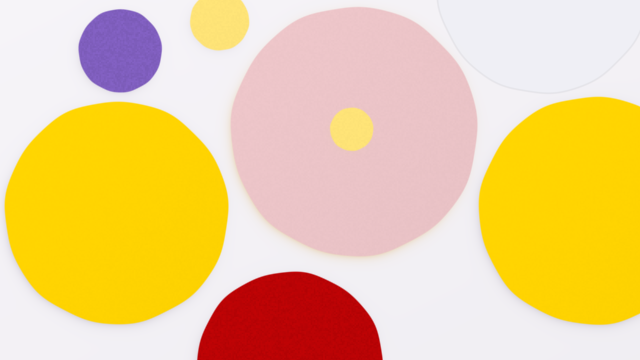
Write a Shadertoy shader that draws this background.

```glsl
// Hand-cut paper discs in yellow, pink, purple and red lying on a white sheet.

#define SHEET       vec3(0.953, 0.945, 0.962)
#define PINK        vec3(0.922, 0.768, 0.782)
#define YELLOW      vec3(1.000, 0.830, 0.005)
#define PALE_YELLOW vec3(0.995, 0.890, 0.465)
#define PURPLE      vec3(0.500, 0.370, 0.745)
#define RED         vec3(0.725, 0.010, 0.018)
#define WARM_SHADE  vec3(0.900, 0.800, 0.640)
#define COOL_SHADE  vec3(0.790, 0.770, 0.810)
#define SHADOW_SIZE 0.011
#define CUT_WOBBLE  0.0016
#define GRAIN_SCALE 230.0

float hash(vec2 p) {
    vec3 q = fract(vec3(p.xyx) * 0.1031);
    q += dot(q, q.yzx + 33.33);
    return fract((q.x + q.y) * q.z);
}

float valueNoise(vec2 p) {
    vec2 cell = floor(p), f = fract(p);
    f = f * f * (3.0 - 2.0 * f);
    float low  = mix(hash(cell), hash(cell + vec2(1, 0)), f.x);
    float high = mix(hash(cell + vec2(0, 1)), hash(cell + vec2(1, 1)), f.x);
    return mix(low, high, f.y);
}

// Signed distance to a disc whose rim wavers like a scissor cut
float discDistance(vec2 p, vec2 center, vec2 radius) {
    vec2 d = (p - center) / radius;
    float angle = atan(d.y, d.x);
    float phase = center.x * 9.0;
    float wobble = sin(angle * 7.0 + phase) + 0.6 * sin(angle * 13.0 - phase);
    float size = min(radius.x, radius.y);
    return (length(d) - 1.0) * size + CUT_WOBBLE * wobble * size / 0.3;
}

// Lay one disc over the scene: soft shadow first, then grained paper
void layDisc(inout vec3 scene, vec2 p, vec2 center, vec2 radius,
             vec3 paper, vec3 shade, float grainAmount) {
    float pixel = 1.0 / iResolution.y;
    float d = discDistance(p, center, radius);
    float lowerSide = smoothstep(-0.3, 0.9, dot(normalize(p - center + 1e-5), vec2(-0.5, -0.866)));
    float shadow = exp(-max(d, 0.0) / SHADOW_SIZE) * (0.12 + 0.48 * lowerSide);
    scene = mix(scene, shade, shadow * smoothstep(0.0, 0.2, radius.x));

    float grain = valueNoise(p * GRAIN_SCALE) - 0.5;
    vec3 lit = paper * (1.0 + grainAmount * grain);
    lit *= 1.0 + 0.03 * dot(p - center, vec2(-0.7, 0.7));
    scene = mix(scene, lit, smoothstep(pixel, -pixel, d));
}

void mainImage(out vec4 fragColor, in vec2 fragCoord) {
    // Canvas height is one unit
    vec2 p = fragCoord / iResolution.y;
    float pixel = 1.0 / iResolution.y;

    // Sheet, slightly brighter toward the upper left
    vec3 scene = SHEET + 0.012 * (p.y - 0.5) - 0.006 * (p.x - 0.9);

    // White disc, seen only by its faint rim
    float whiteDisc = discDistance(p, vec2(1.509, 1.035), vec2(0.294));
    scene = mix(scene, vec3(0.937, 0.938, 0.960), smoothstep(pixel, -pixel, whiteDisc));
    scene -= 0.045 * smoothstep(1.3 * pixel + 0.001, 0.0, abs(whiteDisc));

    // Large discs
    layDisc(scene, p, vec2(0.324, 0.409), vec2(0.310, 0.309), YELLOW, COOL_SHADE, 0.01);
    layDisc(scene, p, vec2(1.647, 0.415), vec2(0.316), YELLOW, COOL_SHADE, 0.01);
    layDisc(scene, p, vec2(0.984, 0.635), vec2(0.342, 0.346), PINK, WARM_SHADE, 0.015);
    layDisc(scene, p, vec2(0.806, -0.014), vec2(0.2585), RED, COOL_SHADE, 0.08);

    // Small discs
    layDisc(scene, p, vec2(0.334, 0.859), vec2(0.1155), PURPLE, COOL_SHADE, 0.08);
    layDisc(scene, p, vec2(0.610, 0.942), vec2(0.082), PALE_YELLOW, COOL_SHADE, 0.02);
    layDisc(scene, p, vec2(0.977, 0.641), vec2(0.060), PALE_YELLOW, WARM_SHADE, 0.02);

    fragColor = vec4(clamp(scene, 0.0, 1.0), 1.0);
}
```
